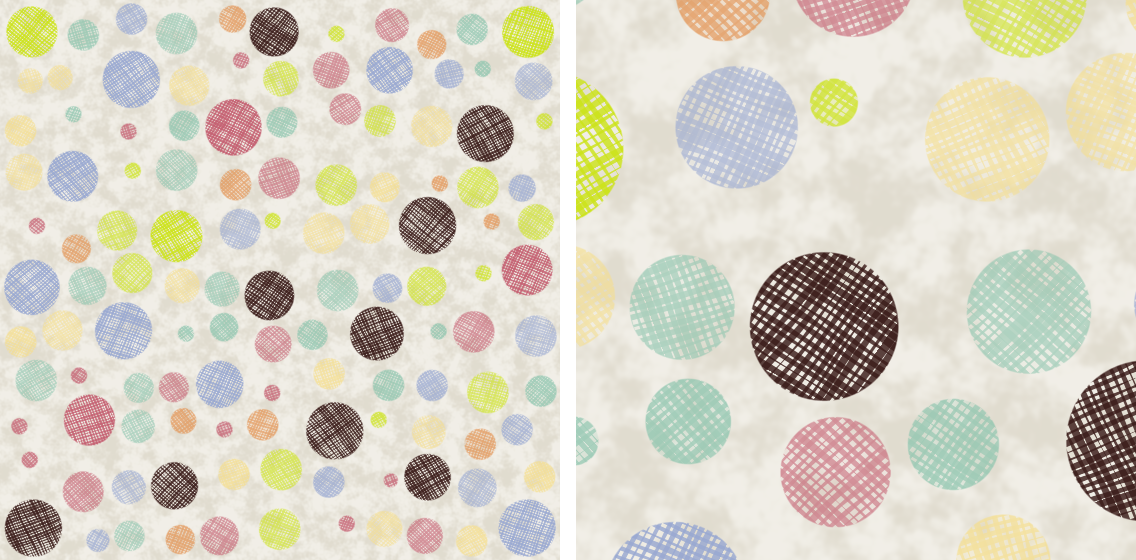
Left, the full canvas; right, a detail of the centre.
A WebGL 2 fragment shader for this pattern:

```glsl
#version 300 es
precision highp float;
// Scattered cross-hatched dots in four sizes on mottled cream paper.
// Big dots sit on a skewed lattice, the others are pushed aside, warped and
// jittered; each dot shrinks if needed so that neighbours never touch.

#define CELLS 11           // dots per canvas side
#define PUSH 0.13          // shift away from big dots, in cells
#define JITTER 0.13        // random shift of the widest dots, in cells
#define WARP 0.030         // smooth drift of the layout, in canvas units
#define GAP 0.009          // least space between dots
#define MARGIN 0.006       // least space to the canvas border
#define LINES 205.0        // hatch lines per canvas side
#define LINE_OPACITY 0.82
#define SOFTEN 0.40        // evenness of the hatch in smaller dots
#define MOTTLE_SCALE 23.0

uniform vec2 u_resolution;
out vec4 outColor;

const vec3 PAPER_LIGHT = vec3(0.945, 0.935, 0.905);
const vec3 PAPER_DARK = vec3(0.880, 0.862, 0.812);
const float RADII[4] = float[](0.051, 0.037, 0.028, 0.0145);

// Mean ink cover of the softened hatch, per dot size
const float WASH[4] = float[](0.66, 0.46, 0.58, 0.60);

// Inks: brown, pink, blue, lime, teal, yellow, orange
const vec3 INKS[7] = vec3[](
  vec3(0.23, 0.11, 0.10), vec3(0.77, 0.37, 0.44), vec3(0.60, 0.66, 0.82),
  vec3(0.80, 0.89, 0.10), vec3(0.55, 0.77, 0.68), vec3(0.96, 0.87, 0.55),
  vec3(0.89, 0.58, 0.33));

// Cumulative ink shares, one row per dot size
const float SHARES[28] = float[](
  0.43, 0.64, 0.82, 1.0, 1.0, 1.0, 1.0,
  0.0, 0.15, 0.32, 0.46, 0.75, 1.0, 1.0,
  0.0, 0.0, 0.18, 0.25, 0.52, 0.75, 1.0,
  0.0, 0.22, 0.22, 0.51, 0.73, 0.73, 1.0);

struct Dot { vec2 center; float radius; int size; };

vec2 hash2(vec2 p) {
  vec3 q = fract(p.xyx * vec3(0.1031, 0.1030, 0.0973));
  q += dot(q, q.yzx + 33.33);
  return fract((q.xx + q.yz) * q.zy);
}

float cornerSlope(vec2 corner, vec2 offset) {
  float angle = 6.2832 * hash2(corner).x;
  return dot(vec2(cos(angle), sin(angle)), offset);
}

float gradientNoise(vec2 p) {
  vec2 i = floor(p), f = fract(p), e = vec2(1.0, 0.0);
  vec2 u = f * f * f * (f * (f * 6.0 - 15.0) + 10.0);
  return mix(mix(cornerSlope(i, f), cornerSlope(i + e, f - e), u.x),
             mix(cornerSlope(i + e.yx, f - e.yx), cornerSlope(i + 1.0, f - 1.0), u.x), u.y);
}

bool inGrid(ivec2 cell) {
  return all(greaterThanEqual(cell, ivec2(0))) && all(lessThan(cell, ivec2(CELLS)));
}

// Every fifth cell holds a big dot; its four neighbours step back from it
Dot dotAt(ivec2 cell) {
  vec2 id = vec2(cell);
  int k = (cell.x + 2 * cell.y) % 5;
  float pick = hash2(id + 17.0).x;
  int size = k == 0 ? (pick < 0.88 ? 0 : 1) : (pick < 0.34 ? 1 : pick < 0.75 ? 2 : 3);
  float r = RADII[size];
  vec2 away = vec2(float(k == 1) - float(k == 4), float(k == 2) - float(k == 3));
  float reach = JITTER * (2.2 - 1.2 * r / RADII[0]);
  vec2 c = (id + 0.5 + PUSH * away + reach * (2.0 * hash2(id + 51.0) - 1.0)) / float(CELLS);
  c += WARP * vec2(gradientNoise(c * 3.1 + 4.0), gradientNoise(c * 3.1 + 23.0));
  return Dot(clamp(c, r + MARGIN, 1.0 - r - MARGIN), r, size);
}

float fittedRadius(Dot d, ivec2 cell) {
  float r = d.radius;
  for (int n = 0; n < 9; n++) {
    ivec2 other = cell + ivec2(n % 3, n / 3) - 1;
    if (n == 4 || !inGrid(other)) continue;
    Dot o = dotAt(other);
    r = min(r, (distance(d.center, o.center) - GAP) * d.radius / (d.radius + o.radius));
  }
  return r;
}

// Uneven hand-drawn parallel lines
float strokes(vec2 p, float angle, float seed, float pixel) {
  float s = sin(angle), c = cos(angle);
  vec2 q = vec2(c * p.x + s * p.y, c * p.y - s * p.x);
  float x = q.x * LINES + 0.8 * gradientNoise(q * vec2(30.0, 14.0) + seed);
  vec2 h = hash2(vec2(floor(x), seed));
  float halfWidth = mix(0.10, 0.43, h.x) + 0.2 * gradientNoise(vec2(floor(x) + 0.5, q.y * 45.0 + seed));
  float aa = 0.6 * pixel * LINES;
  return 1.0 - smoothstep(halfWidth - aa, halfWidth + aa, abs(fract(x) - 0.5 + 0.2 * (h.y - 0.5)));
}

// Fine blotches with crumbly edges
vec3 paper(vec2 uv) {
  float sum = 0.0, amp = 0.5;
  vec2 p = uv * MOTTLE_SCALE;
  for (int i = 0; i < 4; i++, amp *= 0.7) {
    sum += amp * gradientNoise(p);
    p = mat2(1.6, 1.2, -1.2, 1.6) * p + 7.3;
  }
  return mix(PAPER_LIGHT, PAPER_DARK, smoothstep(-0.24, 0.30, sum));
}

void main() {
  float pixel = 1.0 / min(u_resolution.x, u_resolution.y);
  vec2 uv = gl_FragCoord.xy * pixel;
  vec3 color = paper(uv);
  ivec2 home = ivec2(floor(uv * float(CELLS)));
  for (int n = 0; n < 9; n++) {
    ivec2 cell = home + ivec2(n % 3, n / 3) - 1;
    if (!inGrid(cell)) continue;
    Dot d = dotAt(cell);
    vec2 p = uv - d.center;
    if (length(p) > d.radius + pixel) continue;
    vec2 h = hash2(vec2(cell) + 83.0);
    int ink = 0;
    while (ink < 6 && h.x > SHARES[d.size * 7 + ink]) ink++;
    float angle = 0.3 + h.y, seed = 100.0 * h.y;
    float bare = (1.0 - LINE_OPACITY * strokes(p, angle, seed, pixel))
               * (1.0 - LINE_OPACITY * strokes(p, angle + 1.5, seed + 9.0, pixel));
    float hatch = 1.0 - bare;
    if (d.size > 0) hatch = WASH[d.size] + (1.0 - SOFTEN) * (hatch - WASH[0]);
    float inside = 1.0 - smoothstep(-pixel, pixel, length(p) - fittedRadius(d, cell));
    color = mix(color, INKS[ink], inside * max(hatch, 0.0));
  }
  outColor = vec4(color, 1.0);
}
```
